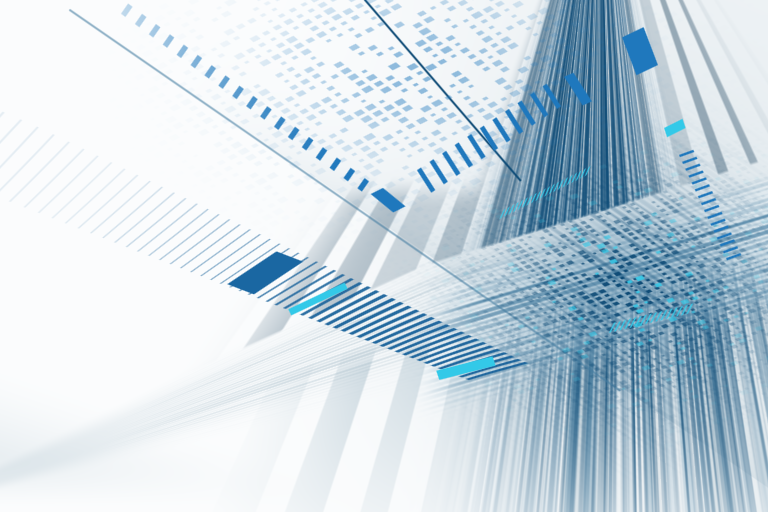
This background is drawn by a Shadertoy shader. Its source:

```glsl
// Abstract blue architecture: two fans of light shafts cross a tilted plane,
// with perspective runs of dashes and a dense core of tiles on a white ground.
// Shafts are hashed stripes over angle; tiles and dashes use skewed coordinates.

const vec3 DEEP = vec3(.05, .29, .46);
const vec3 STEEL = vec3(.27, .49, .63);
const vec3 MIST = vec3(.64, .73, .78);
const vec3 BLUE = vec3(.12, .47, .74);
const vec3 CYAN = vec3(.2, .79, .91);

vec2 p;    // canvas position, height 1
vec3 col;  // colour so far

void ink(vec3 color, float alpha) { col = mix(col, color, alpha); }

float hash(vec2 v) {
  vec3 q = fract(v.xyx * .1031);
  q += dot(q, q.yzx + 33.33);
  return fract((q.x + q.y) * q.z);
}

// Hashed stripes of unit pitch, fading to their mean when too fine
float bars(float u, float seed) {
  float w = fwidth(u), id = floor(u) + 200.;
  float r = .1 + .32 * hash(vec2(id, seed));
  float s = 1. - smoothstep(r - w, r + w, abs(fract(u) - .5));
  s *= .15 + .85 * hash(vec2(id, seed + 7.));
  return mix(s, .3, smoothstep(.4, 1., w));
}

// Coordinates of p in the frame with origin o and axes e, f
vec2 skew(vec2 o, vec2 e, vec2 f) {
  vec2 d = p - o;
  return vec2(d.x * f.y - d.y * f.x, e.x * d.y - e.y * d.x) / (e.x * f.y - e.y * f.x);
}

float box(vec2 q, vec2 size, vec2 w) {
  vec2 d = clamp((size - abs(q)) / w + .5, 0., 1.);
  return d.x * d.y;
}

// Parallelogram with half axes in xy and zw
float tile(vec2 center, vec4 axes) {
  vec2 q = skew(center, axes.xy, axes.zw);
  return box(q, vec2(1), fwidth(q));
}

// Run of n dashes between two ends, each reaching f to both sides
float dashes(vec4 ends, vec2 f, float n) {
  vec2 q = skew(ends.xy, ends.zw - ends.xy, f), w = fwidth(q);
  float inside = step(0., q.x) * step(q.x, 1.);
  return inside * box(vec2(fract(q.x * n) - .5, q.y), vec2(.16, 1), w * vec2(n, 1));
}

// Hashed tiles on a skewed lattice
float lattice(vec2 o, vec4 axes, float fill) {
  vec2 q = skew(o, axes.xy, axes.zw), id = floor(q) + 100.;
  vec2 size = vec2(.14, .16) + .2 * hash(id);
  return box(fract(q) - .5, size, fwidth(q)) * step(hash(id + 31.), fill);
}

float line(vec2 a, vec2 b) {
  vec2 d = b - a;
  float t = clamp(dot(p - a, d) / dot(d, d), 0., 1.);
  return 1. - smoothstep(0., 2. / iResolution.y, length(p - a - d * t));
}

void mainImage(out vec4 fragColor, in vec2 fragCoord) {
  p = fragCoord / iResolution.xy * vec2(1.5, 1);
  vec2 core = p - vec2(1.23, .44);

  // White ground with soft haze
  col = vec3(.985, .99, .993);
  ink(MIST, .25 * exp(-6. * dot(core, core)));
  ink(MIST, .14 * smoothstep(.8, 1.6, p.x + .3 * p.y));
  ink(MIST, .3 * smoothstep(.3, 0., p.y + .35 * p.x) * smoothstep(0., .12, p.y));
  float slope = p.y + .685 * p.x - 1.073;
  ink(MIST, .25 * smoothstep(0., .004, slope) * exp(-12. * max(slope, 0.)) * smoothstep(.3, .85, p.x));

  // Upper fan of shafts
  float u = (p.x - 1.172) / (1.35 - p.y);
  float plane = .482 + (p.x - .83) * (p.x < .83 ? .456 : .31);
  float above = smoothstep(-.004, .004, p.y - plane);
  above *= mix(smoothstep(.66, .59, p.y), 1., smoothstep(-.36, -.28, u));
  float sides = smoothstep(-.78, -.5, u) * smoothstep(.7, .4, u);
  float heart = above * exp(-pow(abs(u + .05) / .2, 4.));
  ink(vec3(.42, .52, .59), .75 * above * sides * bars(u * 10., 3.));
  ink(STEEL, heart * .35 * smoothstep(.2, -.1, u));
  ink(DEEP, heart * bars(u * 38., 5.));
  ink(DEEP, .9 * heart * bars(u * 75., 9.));
  ink(vec3(.97), .9 * heart * bars(u * 47., 14.));
  ink(DEEP, heart * bars(u * 120., 17.));

  // Lower fan, fading toward the bottom
  float v = (p.x - 1.21) / (1.78 - p.y);
  float below = smoothstep(.03, -.03, p.y - .3 - .25 * (p.x - .7)) * smoothstep(-.25, .4, p.y);
  float trunk = below * exp(-pow(abs(v - .04) / .17, 4.));
  ink(MIST, .9 * below * smoothstep(-.5, -.2, v) * bars(v * 13., 22.));
  ink(STEEL, trunk * bars(v * 45., 24.));
  ink(DEEP, trunk * bars(v * 85., 27.));
  ink(vec3(.96), .7 * trunk * bars(v * 52., 33.));
  ink(DEEP, .8 * trunk * bars(v * 150., 35.));

  // Streaks on the crossing planes
  float rise = (p.y - .07 - .37 * p.x) / (.03 + .13 * p.x);
  ink(MIST, .6 * smoothstep(1., .2, abs(rise)) * smoothstep(1.2, .7, p.x) * bars(rise * 20., 41.));
  float deck = core.y - .3 * core.x;
  float deckMask = smoothstep(.15, .06, abs(deck)) * smoothstep(.8, .95, p.x);
  ink(vec3(.9, .94, .96), .55 * deckMask);
  ink(STEEL, .8 * deckMask * bars(deck * 95., 46.));
  ink(DEEP, .65 * exp(-28. * dot(core, core)) * bars(slope * 75., 51.));

  // Long diagonals
  ink(STEEL, .6 * line(vec2(.137, .98), vec2(1.21, .238)));
  ink(DEEP, line(vec2(.713, 1), vec2(1.016, .648)));

  // Pale dots above and bright tiles in the core
  vec2 cloud = (p - vec2(.82, .86)) / vec2(.27, .17);
  ink(BLUE, .5 * exp(-dot(cloud, cloud)) * lattice(vec2(.8), vec4(.014, -.012, .022, .011), .7));
  float hub = exp(-dot(core, core * vec2(22, 40)));
  ink(STEEL, hub * .4);
  ink(DEEP, hub * lattice(vec2(1.2, .4), vec4(.016, .006, .009, -.008), .7));
  ink(CYAN, .9 * hub * lattice(vec2(1.1, .5), vec4(.02, .007, .008, -.01), .16));

  // Runs of dashes
  vec2 o = vec2(0, .697), e = vec2(.977, -.424);
  float turn = clamp(skew(o, e, vec2(.06, .04)).x, 0., 1.);
  vec2 q = skew(o, e, vec2(.058, mix(.062, .016, turn)));
  float n = q.x * (30. + 22. * q.x), w = .06 + .18 * smoothstep(.5, .75, q.x);
  float strip = box(vec2(fract(n) - .5, q.y), vec2(w, 1), vec2(fwidth(n), fwidth(q.y)));
  ink(BLUE * .82, strip * step(q.x, 1.) * mix(.1, .95, smoothstep(.15, .75, q.x)));
  ink(BLUE, smoothstep(0., .7, p.x) * dashes(vec4(.234, .99, .723, .629), vec2(.007, .01), 18.));
  ink(BLUE, dashes(vec4(.82, .64, 1.09, .82), vec2(.014, -.022), 11.));
  ink(CYAN, dashes(vec4(.977, .58, 1.152, .668), vec2(.004, .009), 20.));
  ink(CYAN, dashes(vec4(1.191, .359, 1.352, .398), vec2(.005, .01), 16.));
  ink(BLUE, dashes(vec4(1.338, .707, 1.436, .492), vec2(.014, .005), 16.));

  // Large accent tiles
  ink(BLUE * .86, tile(vec2(.518, .467), vec4(.026, -.01, .048, .032)));
  ink(BLUE, tile(vec2(.758, .609), vec4(.022, -.018, .012, .006)));
  ink(BLUE, tile(vec2(1.129, .826), vec4(.018, -.028, .009, .004)));
  ink(BLUE, tile(vec2(1.25, .9), vec4(.014, -.037, .021, .01)));
  ink(CYAN, tile(vec2(.621, .416), vec4(.003, -.006, .055, .026)));
  ink(CYAN, tile(vec2(.91, .281), vec4(.003, -.009, .055, .014)));
  ink(CYAN, tile(vec2(1.318, .75), vec4(.018, .009, .003, -.009)));

  fragColor = vec4(col, 1);
}
```
